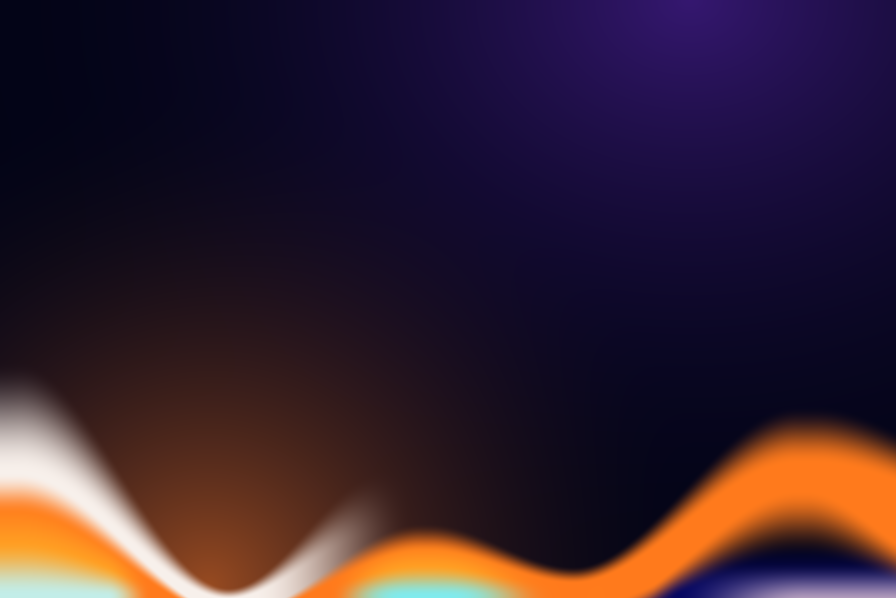
Reproduce this background procedurally as a Shadertoy shader.

```glsl
// Soft glowing waves along the bottom of a dark night gradient.
// Two radial glows light the sky; smooth height curves shape a pale veil
// and an orange swell, each with an edge that softens as the wave rises.

const vec3 NIGHT  = vec3(0.012, 0.016, 0.088);
const vec3 VIOLET = vec3(0.195, 0.075, 0.350);
const vec3 EMBER  = vec3(0.580, 0.275, 0.040);
const vec3 VEIL   = vec3(0.970, 0.940, 0.920);
const vec3 ORANGE = vec3(1.000, 0.480, 0.110);
const vec3 AMBER  = vec3(1.000, 0.640, 0.140);
const vec3 AQUA   = vec3(0.500, 0.920, 0.930);
const vec3 PALE   = vec3(0.760, 0.930, 0.910);
const vec3 NAVY   = vec3(0.020, 0.025, 0.380);
const vec3 LILAC  = vec3(0.780, 0.680, 0.780);

// Radial light that fades quadratically to zero at the given radius
float glow(vec2 p, vec2 centre, vec2 radius) {
    float fade = max(1.0 - length((p - centre) / radius), 0.0);
    return fade * fade;
}

// Ease a height towards a new level between two positions
float ease(float height, float level, float start, float end, float x) {
    return mix(height, level, smoothstep(start, end, x));
}

float veilHeight(float x) {
    float h = ease(0.345, 0.012, 0.020, 0.255, x);
    return ease(h, 0.185, 0.255, 0.430, x);
}

float swellHeight(float x) {
    float h = ease(0.190, -0.030, 0.020, 0.265, x);
    h = ease(h, 0.112, 0.260, 0.470, x);
    h = ease(h, 0.045, 0.480, 0.640, x);
    h = ease(h, 0.295, 0.640, 0.890, x);
    return ease(h, 0.200, 0.910, 1.120, x);
}

// Upper edge of the dark hollow inside the right-hand swell
float hollowHeight(float x) {
    float h = ease(-0.030, 0.105, 0.660, 0.890, x);
    return ease(h, 0.020, 0.900, 1.060, x);
}

// Coverage below a curve, with a blurred rim
float body(float y, float height, float blur) {
    return smoothstep(-0.3 * blur, 0.8 * blur, height - y);
}

vec3 sky(vec2 p) {
    return NIGHT + VIOLET * glow(p, vec2(1.155, 1.0), vec2(1.2, 0.95))
                 + EMBER * glow(p, vec2(0.350, 0.02), vec2(0.85));
}

// Orange rim that warms to amber and then cools to aqua at the base
vec3 swellColor(vec2 uv, float height) {
    float depth = clamp((height - uv.y) / max(height, 0.02), 0.0, 1.0);
    float tall = smoothstep(0.045, 0.11, height);
    vec3 base = mix(PALE, AQUA, smoothstep(0.2, 0.4, uv.x));
    vec3 warm = mix(ORANGE, AMBER, smoothstep(0.1, 0.65, depth) * tall);
    vec3 color = mix(warm, base, smoothstep(0.5, 0.98, depth) * tall);
    return mix(color, ORANGE, smoothstep(0.57, 0.68, uv.x));
}

// Navy shade with a lilac light along the bottom
vec3 hollowColor(vec2 uv) {
    vec3 color = mix(NAVY, NIGHT, smoothstep(0.01, 0.10, uv.y));
    float light = smoothstep(0.06, -0.015, uv.y) * smoothstep(0.75, 0.90, uv.x);
    return mix(color, LILAC, light);
}

void mainImage(out vec4 fragColor, in vec2 fragCoord) {
    vec2 uv = fragCoord / iResolution.xy;
    vec3 color = sky(uv * vec2(1.5, 1.0));

    // Pale veil, dissolving to the right
    float veil = veilHeight(uv.x);
    float veilFade = 1.0 - smoothstep(0.28, 0.46, uv.x);
    color = mix(color, VEIL, body(uv.y, veil, 0.012 + 0.45 * veil) * veilFade);

    // Orange swell with its dark hollow
    float swell = swellHeight(uv.x);
    float hollow = hollowHeight(uv.x);
    float shade = smoothstep(0.70, -0.35, (uv.y - hollow) / (0.035 + 0.7 * max(hollow, 0.0)));
    shade *= smoothstep(0.66, 0.76, uv.x);
    vec3 fill = mix(swellColor(uv, swell), hollowColor(uv), shade);
    color = mix(color, fill, body(uv.y, swell, 0.015 + 0.25 * max(swell, 0.0)));

    fragColor = vec4(color, 1.0);
}
```
